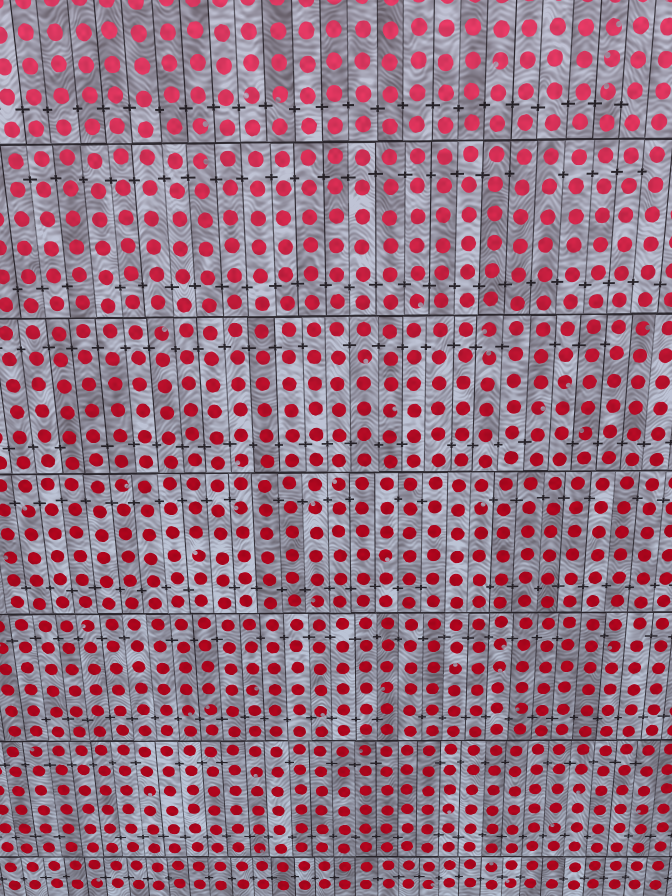
A Shadertoy shader for this pattern:

```glsl
// A stacked wall of sawn plank ends, each stamped with six red paint dots.
// A perspective map gives wall coordinates; each plank then adds its own
// jittered seams, chevron grain, tick marks, tone and chipped paint.

const float ROW_HEIGHT = 6.42;   // plank height, in plank widths
const float DOTS = 6.0;          // dots on each plank
const float DOT_RADIUS = 0.285;

float hash(vec2 p) {
    return fract(sin(dot(p, vec2(127.1, 311.7))) * 43758.5453);
}

float noise(vec2 p) {
    vec2 i = floor(p), f = fract(p);
    f = f * f * (3.0 - 2.0 * f);
    float a = mix(hash(i), hash(i + vec2(1, 0)), f.x);
    float b = mix(hash(i + vec2(0, 1)), hash(i + vec2(1, 1)), f.x);
    return mix(a, b, f.y);
}

// Coverage of a shape with signed distance d, one pixel being w wide.
float cover(float d, float w) {
    return clamp(0.5 - d / w, 0.0, 1.0);
}

// Horizontal position of the seam to the left of plank id.
float seamAt(float id, float row) {
    return id + 0.16 * (hash(vec2(id, row + 7.3)) - 0.5);
}

// Three-step ramp of weathered wood, t from dark to light.
vec3 woodRamp(float t) {
    vec3 dark = vec3(0.40, 0.38, 0.42);
    vec3 mid = vec3(0.56, 0.56, 0.62);
    vec3 light = vec3(0.74, 0.77, 0.84);
    return t < 0.5 ? mix(dark, mid, t * 2.0) : mix(mid, light, t * 2.0 - 1.0);
}

// Brightness of the growth rings and saw marks at p inside a plank.
float grain(vec2 p, vec2 plank) {
    float apex = 0.8 * (hash(plank + 3.1) - 0.5);
    float slope = 2.4 * (hash(plank + 5.7) - 0.5);
    float bend = slope * sqrt((p.x - apex) * (p.x - apex) + 0.02);
    float wobble = noise(p * vec2(2.5, 1.3) + plank * 17.0);
    float rings = sin(6.2832 * (p.y + bend + 0.6 * wobble) * (3.2 + 1.6 * hash(plank + 8.2)));
    float fibres = noise(vec2(p.x * 4.0, (p.y + bend) * 9.0) + plank * 23.0) - 0.5;
    float blotch = noise(p * vec2(1.8, 0.9) + plank * 31.0) - 0.5;
    return 0.13 * rings + 0.42 * fibres + 0.5 * blotch;
}

// Paint coverage of the nearest dot, with occasional chips.
float paintDot(vec2 p, vec2 plank, float w) {
    float pitch = ROW_HEIGHT / DOTS;
    float k = clamp(floor(p.y / pitch), 0.0, DOTS - 1.0);
    vec2 key = plank * 9.0 + k * 1.7;
    vec2 shift = 0.07 * (vec2(hash(key), hash(key + 4.4)) - 0.5);
    vec2 q = p - vec2(0.0, (k + 0.5) * pitch) - shift;
    float rough = 0.03 * (noise(q * 9.0 + key) - 0.5);
    float paint = cover(length(q) - DOT_RADIUS - rough, w);
    float angle = 6.2832 * hash(key + 2.2);
    vec2 chipCentre = 0.2 * vec2(cos(angle), sin(angle));
    float chip = cover(length(q - chipCentre) - 0.1, w) * step(0.95, hash(key + 6.6));
    return paint * (1.0 - 0.85 * chip);
}

// Short pencil ticks crossing a seam near both ends of the plank.
float tickMark(float dx, float y, vec2 seam, float w) {
    float end = step(0.5 * ROW_HEIGHT, y);
    vec2 key = seam + 40.0 * end;
    float markY = ROW_HEIGHT * mix(0.19, 0.815, end) + 0.16 * (hash(key) - 0.5);
    float reach = 0.16 + 0.12 * hash(key + 1.9);
    float bar = cover(abs(y - markY) - 0.035, w) * cover(dx - reach, w);
    float nub = cover(abs(y - markY) - 0.12, w) * cover(dx - 0.045, w);
    return max(bar, nub) * step(0.1, hash(key + 3.3));
}

void mainImage(out vec4 fragColor, in vec2 fragCoord) {
    // Perspective: plank width shrinks linearly going down.
    float x = fragCoord.x / iResolution.x;
    float down = (iResolution.y - fragCoord.y) / iResolution.x;
    float depth = clamp(down / 1.333, 0.0, 1.0);
    down += 0.012 * (x - 0.5) * (1.0 - depth);
    float size = 0.04201 - 0.0085 * down;
    float w = 1.0 / (iResolution.x * size);
    float v = (1.0 / size - 24.866) / 1.4429;
    float row = floor(v);
    float y = (v - row) * ROW_HEIGHT;
    float u = (x - 0.573) / size + 0.38 + 0.2 * (hash(vec2(row, 2.0)) - 0.5);

    // Find the plank between its two jittered seams.
    float id = floor(u);
    if (u < seamAt(id, row)) id -= 1.0;
    else if (u > seamAt(id + 1.0, row)) id += 1.0;
    float left = seamAt(id, row), right = seamAt(id + 1.0, row);
    vec2 plank = vec2(id, row);
    vec2 p = vec2(u - 0.5 * (left + right), y);
    float seamDist = min(u - left, right - u);
    vec2 seam = vec2(u - left < right - u ? id : id + 1.0, row);

    // Wood tone: plank, grain and broad weathering.
    float weather = noise(vec2(x * 4.0, down * 3.0) + 5.0) - 0.5;
    float tone = 0.57 + 0.4 * (hash(plank + 0.5) - 0.5) + 0.25 * weather + grain(p, plank);
    vec3 col = woodRamp(clamp(tone, 0.0, 1.0));
    col *= mix(vec3(1.02, 0.99, 0.99), vec3(0.98, 1.0, 1.0), depth);

    // Paint fades from sunlit pink above to deep red below.
    vec3 red = mix(vec3(0.86, 0.22, 0.38), vec3(0.66, 0.02, 0.11), smoothstep(0.0, 0.6, depth));
    red *= 0.94 + 0.14 * noise(p * 6.0 + plank * 13.0);
    vec2 dotPos = p + vec2(0.0, 0.14 * (hash(plank + 9.9) - 0.5));
    col = mix(col, red, paintDot(dotPos, plank, w));

    // Seams between planks and rows, then the ticks.
    vec3 ink = vec3(0.10, 0.08, 0.10);
    float seamLine = cover(seamDist - 0.022, w) * (0.4 + 0.5 * hash(seam + 11.0));
    float rowDist = min(y, ROW_HEIGHT - y) + 0.03 * (hash(plank + 12.0) - 0.5);
    float rowLine = 0.85 * cover(rowDist - 0.04, w);
    float tick = 0.9 * tickMark(seamDist, y, seam, w);
    col = mix(col, ink, max(max(seamLine, rowLine), tick));
    fragColor = vec4(col, 1.0);
}
```
